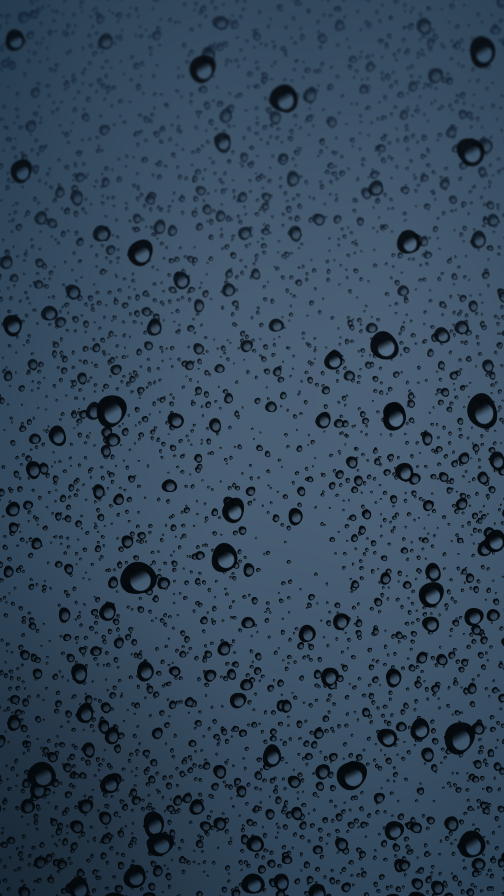
Reproduce this texture procedurally as a Shadertoy shader.

```glsl
// Rain drops on a window pane against a dim blue evening sky.
// Jittered grids of drops, from mist to large beads, are layered over a soft glow;
// each drop is a dark lens with a pale window low inside it.

float hash(vec2 p) {
    return fract(sin(dot(p, vec2(127.1, 311.7))) * 43758.5453);
}

float noise(vec2 p) {
    vec2 i = floor(p), f = fract(p);
    f = f * f * (3.0 - 2.0 * f);
    return mix(mix(hash(i), hash(i + vec2(1, 0)), f.x),
               mix(hash(i + vec2(0, 1)), hash(i + vec2(1, 1)), f.x), f.y);
}

// Sky glow, brightest right of the centre; uv runs 0..1 on both axes
vec3 sky(vec2 uv) {
    vec2 d = uv - vec2(0.64, 0.53);
    float glow = exp(-1.6 * d.x * d.x - 3.0 * d.y * d.y);
    glow += 0.1 * (noise(uv * vec2(5.0, 3.0)) - 0.5);
    vec3 color = mix(vec3(0.10, 0.19, 0.27), vec3(0.29, 0.375, 0.46), glow);
    return color * (1.0 - 0.3 * smoothstep(0.55, 0.0, length(uv * vec2(0.8, 1.2))));
}

// Share of grid cells that hold a drop
float density(vec2 uv) {
    float clearing = 1.0 - smoothstep(0.3, 1.0, length((uv - vec2(0.55, 0.45)) / vec2(0.17, 0.16)));
    float patches = noise(uv * vec2(6.0, 9.0) + 20.0);
    return 0.48 + 0.45 * patches - 0.4 * clearing + 0.1 * (1.0 - uv.y);
}

// Blends one drop of the given radius over color; q is the offset from its centre
vec3 addDrop(vec3 color, vec3 back, vec2 q, float radius, float seed, float height) {
    float angle = atan(q.y, q.x);
    float wobble = 1.0 + 0.07 * sin(2.0 * angle + 6.3 * seed) + 0.04 * sin(3.0 * angle + 17.0 * seed);
    float dist = length(q) * wobble;

    // The top of the pane is out of focus
    float blur = max(mix(0.0012, 0.0042, smoothstep(0.5, 1.0, height)), 0.6 / iResolution.x);
    float body = 1.0 - smoothstep(radius - blur, radius + blur, dist);

    // Pale window: offset to the lower right, cut off by a shadow above
    vec2 w = q / radius - vec2(0.13, -0.14);
    float soft = blur / radius;
    float window = 1.0 - smoothstep(0.58 - soft, 0.62 + soft, length(w));
    float big = smoothstep(0.010, 0.022, radius);
    float shade = smoothstep(0.65, -0.15, w.y - 0.5 * w.x);
    window *= mix(0.85, shade, 0.4 + 0.6 * big);

    vec3 ink = mix(vec3(0.012, 0.03, 0.045), vec3(0.06, 0.12, 0.19), smoothstep(0.45, 1.0, height) * (1.0 - big));
    vec3 lens = mix(ink, back * (0.9 + 0.2 * big), window);
    float strength = mix(0.97, 0.68, smoothstep(0.35, 1.0, height) * (1.0 - 0.7 * big));
    return mix(color, lens, body * strength);
}

void mainImage(out vec4 fragColor, in vec2 fragCoord) {
    vec2 uv = fragCoord / iResolution.xy;
    vec2 p = fragCoord / iResolution.x;
    float aspect = iResolution.y / iResolution.x;
    vec3 back = sky(uv);
    vec3 color = back;

    // Layers from fine mist up to the large beads
    float cell = 0.022;
    for (int layer = 0; layer < 5; layer++) {
        vec2 home = floor(p / cell);
        for (int j = -1; j <= 1; j++) {
            for (int i = -1; i <= 1; i++) {
                vec2 id = home + vec2(i, j);
                vec2 key = id + 57.0 * float(layer);
                vec2 jitter = vec2(hash(key + 3.1), hash(key + 7.7));
                vec2 center = (id + jitter) * cell;
                vec2 place = center / vec2(1.0, aspect);
                float keep = density(place) - (layer == 4 ? 0.15 : 0.0);
                if (hash(key + 13.3) > keep) continue;

                float size = hash(key + 21.9);
                float radius = cell * mix(0.09, 0.2, size * sqrt(size));
                radius *= mix(1.12, 0.78, place.y);
                vec2 q = p - center;
                q.y *= mix(0.85, 1.05, hash(key + 31.3));
                if (length(q) > radius * 1.2 + 0.006) continue;
                color = addDrop(color, back, q, radius, hash(key + 41.7), place.y);
            }
        }
        cell *= 1.67;
    }

    fragColor = vec4(color, 1.0);
}
```
